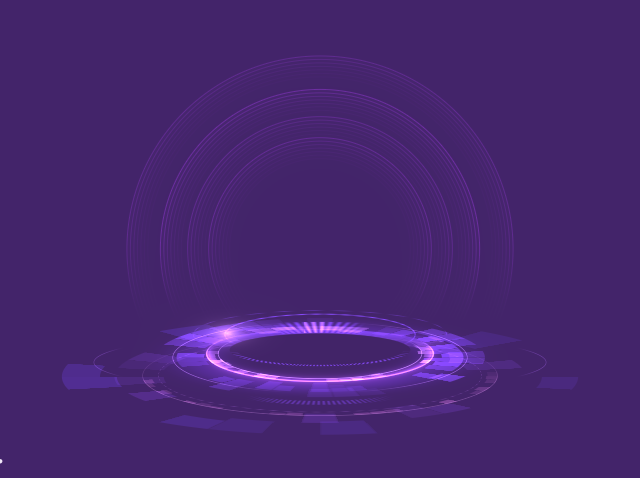
A WebGL 1 fragment shader for this background:

```glsl
precision highp float;
// A violet stage: fading concentric arcs above a glowing, flattened technical dial.
// Each dial layer is an ellipse in polar form, with hashed blocks, ticks and fine
// lines; a dark opening covers the middle. Lengths are in canvas heights.
uniform vec2 u_resolution;

const float TAU = 6.28319;
const vec3 BASE = vec3(0.263, 0.143, 0.415);
const vec3 VIOLET = vec3(0.40, 0.22, 0.86);
const vec3 PINK = vec3(0.86, 0.55, 0.92);
float pixel;

float hash(float n) {
  return fract(sin(n * 12.989) * 4375.85);
}

// Flattened polar coordinates: radius, turn from 0 to 1, local stretch.
vec3 dial(vec2 p, float centerY, float ratio) {
  vec2 q = vec2(p.x, (p.y - centerY) / ratio);
  float radius = max(length(q), 0.001);
  return vec3(radius, atan(q.y, q.x) / TAU + 0.5, length(vec2(q.x, q.y / ratio)) / radius);
}

float coverage(float dist) {
  return clamp(0.5 + dist / pixel, 0.0, 1.0);
}

float ring(vec3 d, float radius, float width) {
  return coverage(width - abs(d.x - radius) / d.z);
}

float band(vec3 d, float inner, float outer) {
  return coverage((d.x - inner) / d.z) * coverage((outer - d.x) / d.z);
}

// Sectors of random depth and strength; fill is the share of lit sectors.
float blocks(vec3 d, float inner, float outer, float count, float seed, float fill) {
  float cell = floor(d.y * count);
  float h = hash(cell + seed);
  float depth = hash(cell * 1.7 + seed + 5.3);
  float side = 0.5 - abs(fract(d.y * count) - 0.5);
  float edge = coverage(side * TAU * d.x / (count * d.z));
  float lit = step(h, fill) * (0.35 + 0.65 * hash(cell + seed * 2.3));
  return lit * edge * band(d, mix(inner, outer, 0.55 * depth), outer);
}

float ticks(vec3 d, float count) {
  return 0.5 + 0.5 * sin(d.y * TAU * count);
}

// Four groups of arcs, each with thin lines fading inward.
float halo(vec2 p) {
  float r = length(p - vec2(0.0, 0.479));
  float sum = 0.0;
  for (int i = 0; i < 4; i++) {
    float k = float(i);
    float outer = 0.404 - 0.0765 * k + 0.0065 * k * k;
    float strength = i == 1 ? 1.0 : 0.7;
    for (int j = 0; j < 7; j++) {
      float n = float(j);
      float dist = abs(r - outer + n * 0.0073);
      sum += strength * exp(-n * 0.36) * coverage(0.001 - dist);
    }
    sum += 0.13 * strength * step(r, outer) * exp((r - outer) * 50.0);
  }
  return sum * smoothstep(0.32, 0.52, p.y);
}

void main() {
  pixel = 1.0 / u_resolution.y;
  vec2 p = (gl_FragCoord.xy - vec2(0.5 * u_resolution.x, 0.0)) * pixel;
  float sides = smoothstep(0.05, 0.3, abs(p.x));
  vec3 color = BASE + vec3(0.15, 0.035, 0.20) * halo(p);

  // Faint outer plates and the side arcs.
  vec3 far = dial(p, 0.212, 0.225);
  color += vec3(0.055, 0.035, 0.16) * blocks(far, 0.40, 0.54, 28.0, 3.0, 0.42);
  color += vec3(0.07, 0.035, 0.13) * blocks(far, 0.31, 0.43, 34.0, 8.0, 0.45);
  vec3 arc = dial(p, 0.242, 0.13);
  color += vec3(0.16, 0.10, 0.22) * ring(arc, 0.473, 0.0006) * smoothstep(0.41, 0.46, abs(p.x));

  // Wide lower dial with muted pink marks.
  vec3 wide = dial(p, 0.214, 0.225);
  float front = smoothstep(0.25, 0.18, p.y);
  color += vec3(0.22, 0.16, 0.20) * ring(wide, 0.371, 0.0006) * (0.25 + 0.75 * front);
  color += vec3(0.14, 0.09, 0.16) * ring(wide, 0.338, 0.0005) * ticks(wide, 70.0);
  color += vec3(0.24, 0.13, 0.20) * blocks(wide, 0.346, 0.372, 64.0, 12.0, 0.55) * front;
  color += VIOLET * 0.3 * band(wide, 0.235, 0.27) * ticks(wide, 150.0)
         * front * smoothstep(0.16, 0.06, abs(p.x));

  // Violet middle dial, strongest at both sides.
  vec3 middle = dial(p, 0.252, 0.24);
  float nearDial = exp(-70.0 * pow(middle.x - 0.255, 2.0) / 0.25);
  color += vec3(0.07, 0.03, 0.17) * nearDial;
  color += VIOLET * 0.55 * blocks(middle, 0.25, 0.345, 38.0, 21.0, 0.45) * (0.25 + 0.75 * sides);
  color += VIOLET * 0.55 * blocks(middle, 0.21, 0.30, 46.0, 31.0, 0.5) * (0.35 + 0.65 * sides);
  color += vec3(0.34, 0.24, 0.40) * ring(middle, 0.308, 0.0006) * sides;

  // Raised back rim with a fan of bright bars.
  vec3 rim = dial(p, 0.300, 0.215);
  float back = smoothstep(0.27, 0.31, p.y);
  color += VIOLET * 0.65 * ring(rim, 0.199, 0.0011) * (0.5 + 0.5 * ticks(rim, 40.0)) * back;
  color += VIOLET * 0.28 * ring(dial(p, 0.300, 0.19), 0.265, 0.0007) * ticks(rim, 24.0) * back;
  vec3 hole = dial(p, 0.268, 0.18);
  float fan = band(hole, 0.20, 0.325) * back * smoothstep(0.10, 0.05, abs(p.x));
  color += (VIOLET * 0.45 + PINK * 0.3 * step(abs(p.x + 0.012), 0.022)) * fan * ticks(hole, 110.0);
  color += PINK * 0.45 * blocks(hole, 0.20, 0.275, 32.0, 44.0, 0.55) * back;
  color += VIOLET * 0.4 * band(hole, 0.19, 0.24) * back;

  // Dark opening and its ticked lip.
  color = mix(color, BASE * 0.98, coverage((0.189 - hole.x) / hole.z));
  color += VIOLET * 0.6 * band(hole, 0.174, 0.189) * ticks(hole, 160.0) * smoothstep(0.27, 0.24, p.y);

  // Bright front ring, broken pink plates and a soft glow.
  vec3 bright = dial(p, 0.260, 0.245);
  float lower = smoothstep(0.295, 0.25, p.y);
  float gap = abs(bright.x - 0.232) / bright.z;
  color += vec3(0.36, 0.16, 0.48) * exp(-gap * 170.0) * lower;
  color += PINK * 0.65 * blocks(bright, 0.205, 0.239, 54.0, 52.0, 0.6) * lower;
  color += PINK * 0.6 * ring(bright, 0.237, 0.0012) * lower;
  color += vec3(0.45, 0.34, 0.48) * ring(bright, 0.213, 0.0007) * lower;

  // Flare on the left rim and the small light near the corner.
  float flare = exp(-length((p - vec2(-0.193, 0.302)) * vec2(45.0, 95.0)));
  color += vec3(0.75, 0.55, 0.75) * flare;
  color = mix(color, vec3(0.94, 0.9, 0.97), coverage(0.0045 - length(p - vec2(-0.669, 0.035))));
  gl_FragColor = vec4(min(color, 1.0), 1.0);
}
```
